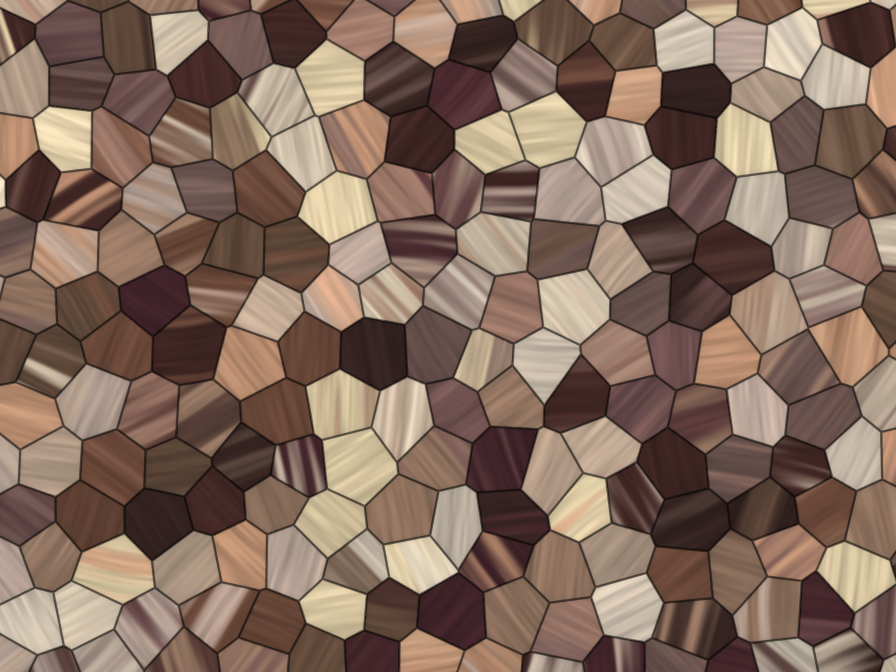
A Shadertoy shader for this pattern:

```glsl
// Parquet of irregular polygonal wood tiles, each with its own tone and grain direction.

#define TILE 0.091         // tile spacing, in canvas heights
#define JITTER 0.26        // seed displacement, in tile spacings
#define SEAM 0.0017        // half width of the joints
#define SEAM_DARK 0.55     // darkness of the joints
#define GRAIN 0.50         // contrast of the fibres
#define STRIPED 0.45       // share of boldly two-toned tiles
#define SAMPLES 2          // antialiasing grid per axis

const float ROW = 0.866;   // row height of a hexagonal lattice

// Wood tones, from dark heartwood to pale sapwood
const vec3 WOODS[15] = vec3[15](
    vec3(.25, .15, .14), vec3(.21, .14, .13), vec3(.27, .15, .17),
    vec3(.42, .33, .31), vec3(.41, .28, .22), vec3(.40, .29, .29), vec3(.38, .29, .23),
    vec3(.59, .47, .39), vec3(.60, .46, .40),
    vec3(.71, .62, .54), vec3(.75, .57, .45), vec3(.71, .63, .58),
    vec3(.83, .77, .68), vec3(.86, .79, .64), vec3(.81, .76, .69));

// Integer hash: three values in 0..1 for a lattice point
vec3 hash3(ivec2 cell, int salt) {
    uvec3 v = uvec3(ivec3(cell, salt)) * 1664525u + 1013904223u;
    for (int i = 0; i < 2; i++) {
        v.x += v.y * v.z;
        v.y += v.z * v.x;
        v.z += v.x * v.y;
        v ^= v >> 16u;
    }
    return vec3(v & 0xffffu) / 65535.0;
}

float noise(vec2 p) {
    ivec2 i = ivec2(floor(p));
    vec2 f = fract(p);
    f = f * f * (3.0 - 2.0 * f);
    float low = mix(hash3(i, 7).x, hash3(i + ivec2(1, 0), 7).x, f.x);
    float high = mix(hash3(i + ivec2(0, 1), 7).x, hash3(i + ivec2(1, 1), 7).x, f.x);
    return mix(low, high, f.y);
}

// Jittered hexagonal lattice
vec2 seedPoint(ivec2 cell) {
    vec2 base = vec2(float(cell.x) + 0.5 * float(cell.y & 1), float(cell.y) * ROW);
    return base + JITTER * (2.0 * hash3(cell, 1).xy - 1.0);
}

// Returns the distance to the nearest joint; outputs the tile that holds p
float tileEdge(vec2 p, out ivec2 tile) {
    int row = int(floor(p.y / ROW + 0.5));
    ivec2 home = ivec2(int(floor(p.x - 0.5 * float(row & 1) + 0.5)), row);
    float nearest = 1e5;
    vec2 toSeed = vec2(0);
    tile = home;
    for (int y = -2; y <= 2; y++)
    for (int x = -2; x <= 2; x++) {
        ivec2 cell = home + ivec2(x, y);
        vec2 r = seedPoint(cell) - p;
        if (dot(r, r) < nearest) {
            nearest = dot(r, r);
            toSeed = r;
            tile = cell;
        }
    }
    float edge = 1e5;
    for (int y = -2; y <= 2; y++)
    for (int x = -2; x <= 2; x++) {
        ivec2 cell = tile + ivec2(x, y);
        if (cell == tile) continue;
        vec2 r = seedPoint(cell) - p;
        edge = min(edge, dot(0.5 * (toSeed + r), normalize(r - toSeed)));
    }
    return edge;
}

vec3 woodColor(vec2 p, ivec2 tile) {
    vec3 look = hash3(tile, 2);
    vec3 pick = hash3(tile, 3);
    vec3 base = WOODS[int(pick.x * 14.99)];
    vec3 second = WOODS[int(pick.y * 14.99)];

    // Fibres run along x of a turned, slightly bent frame
    float angle = 6.2832 * look.x;
    float c = cos(angle), s = sin(angle);
    vec2 q = mat2(c, -s, s, c) * p + 20.0 * look.yz;
    q.y += 0.014 * noise(q * 8.0);
    float bands = noise(q * vec2(3.0, 48.0));
    float streaks = noise(q * vec2(5.0, 100.0));
    float fibres = noise(q * vec2(16.0, 200.0));

    // Sapwood stripes, bold on some tiles and faint on the rest
    float bold = mix(0.15, 0.8, step(1.0 - STRIPED, look.y));
    vec3 wood = mix(base, second, bold * smoothstep(0.4, 0.75, 0.65 * bands + 0.35 * streaks));

    float relief = 0.3 * bands + 0.35 * streaks + 0.35 * fibres - 0.5;
    return wood * (1.0 + GRAIN * relief) * mix(0.93, 1.07, pick.z);
}

vec3 parquet(vec2 p, float pixel) {
    ivec2 tile;
    float edge = TILE * tileEdge(p / TILE, tile);
    float joint = 1.0 - smoothstep(SEAM - 0.5 * pixel, SEAM + 0.5 * pixel, edge);
    float rim = 0.1 * exp(-edge / (2.0 * SEAM));
    return woodColor(p, tile) * (1.0 - SEAM_DARK * joint) * (1.0 - rim);
}

void mainImage(out vec4 fragColor, in vec2 fragCoord) {
    float pixel = 1.0 / iResolution.y;
    vec3 color = vec3(0);
    for (int i = 0; i < SAMPLES * SAMPLES; i++) {
        vec2 offset = (vec2(i % SAMPLES, i / SAMPLES) + 0.5) / float(SAMPLES) - 0.5;
        color += parquet((fragCoord + offset) * pixel, pixel);
    }
    color /= float(SAMPLES * SAMPLES);

    // Soft light falling from above
    color *= mix(0.96, 1.05, fragCoord.y * pixel);
    fragColor = vec4(color, 1.0);
}
```
